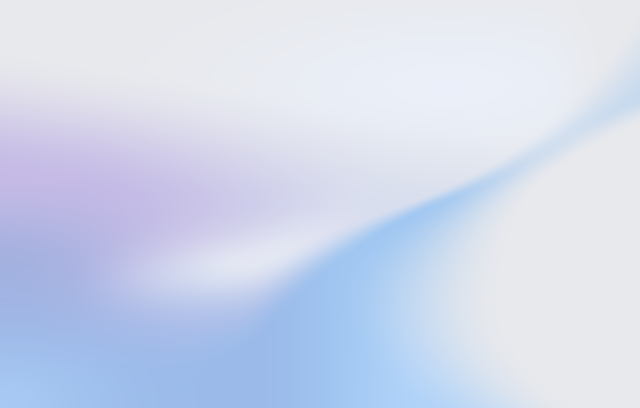
Reproduce this background procedurally as a Shadertoy shader.

```glsl
#define PAPER vec3(0.908, 0.913, 0.927)
#define ICE vec3(0.918, 0.938, 0.975)
#define LILAC vec3(0.770, 0.730, 0.900)
#define HAZE vec3(0.835, 0.862, 0.932)
#define PERIWINKLE vec3(0.640, 0.690, 0.872)
#define GLEAM vec3(0.895, 0.908, 0.952)
#define BLUE vec3(0.608, 0.730, 0.915)
#define AZURE vec3(0.630, 0.780, 0.945)
#define SKY vec3(0.690, 0.825, 0.975)
#define FOLD_SOFTNESS 0.02
#define FOLD_SPREAD 1.1

float bell(float d, float width) {
    return exp(-d * d / (width * width));
}

float softMax(float a, float b) {
    return 0.5 * (a + b + sqrt((a - b) * (a - b) + 0.003));
}

// Height of the fold: an S curve that levels out on the left
float foldHeight(float x) {
    float t = x - 0.68;
    return softMax(0.51 + 0.66 * t + 4.0 * t * t * t, 0.235);
}

// Pale sheet above the fold
vec3 upperSheet(vec2 p) {
    vec3 top = mix(PAPER, ICE, bell(length((p - vec2(0.70, 0.79)) / vec2(1.9, 1.0)), 0.17));
    vec3 low = mix(LILAC, HAZE, smoothstep(0.12, 0.66, p.x));
    float edge = 0.88 - 0.22 * p.x;
    vec3 col = mix(top, low, 1.0 - smoothstep(edge - 0.32, edge, p.y));

    // Cool shade at the left
    float shade = (1.0 - smoothstep(0.34, 0.58, p.y)) * (1.0 - smoothstep(0.0, 0.34, p.x));
    col = mix(col, PERIWINKLE, shade);

    // Light tongue that follows the fold
    float t = p.x - 0.39;
    float reach = smoothstep(0.10, 0.37, p.x) * (1.0 - smoothstep(0.42, 0.66, p.x));
    col = mix(col, GLEAM, reach * bell(p.y - 0.35 - 0.4 * t - 0.9 * t * t, 0.085));

    return mix(col, PAPER, smoothstep(0.84, 0.97, p.x));
}

// Blue sheet below the fold, fading into paper on the right
vec3 lowerSheet(vec2 p) {
    vec3 col = mix(BLUE, AZURE, smoothstep(0.40, 0.56, p.x));
    col = mix(col, SKY, smoothstep(0.50, 0.66, p.x) * (1.0 - smoothstep(0.05, 0.50, p.y)));
    col = mix(col, SKY, 0.6 * bell(length(p), 0.16));

    float rise = p.y - 0.27;
    float rim = 0.66 + 1.6 * rise * rise;
    float blur = mix(0.13, 0.05, smoothstep(0.30, 0.65, p.y));
    float cover = 1.0 - smoothstep(rim - blur, rim + blur, p.x);
    cover *= 1.0 - 0.5 * smoothstep(0.48, 0.70, p.y);
    return mix(PAPER, col, cover);
}

void mainImage(out vec4 fragColor, in vec2 fragCoord) {
    vec2 p = fragCoord / iResolution.xy;

    // The fold is crisp in the middle and melts toward both ends
    float t = p.x - 0.68;
    float soft = min(FOLD_SOFTNESS + FOLD_SPREAD * t * t, 0.18);
    float above = smoothstep(-soft, soft, p.y - foldHeight(p.x));

    fragColor = vec4(mix(lowerSheet(p), upperSheet(p), above), 1.0);
}
```
